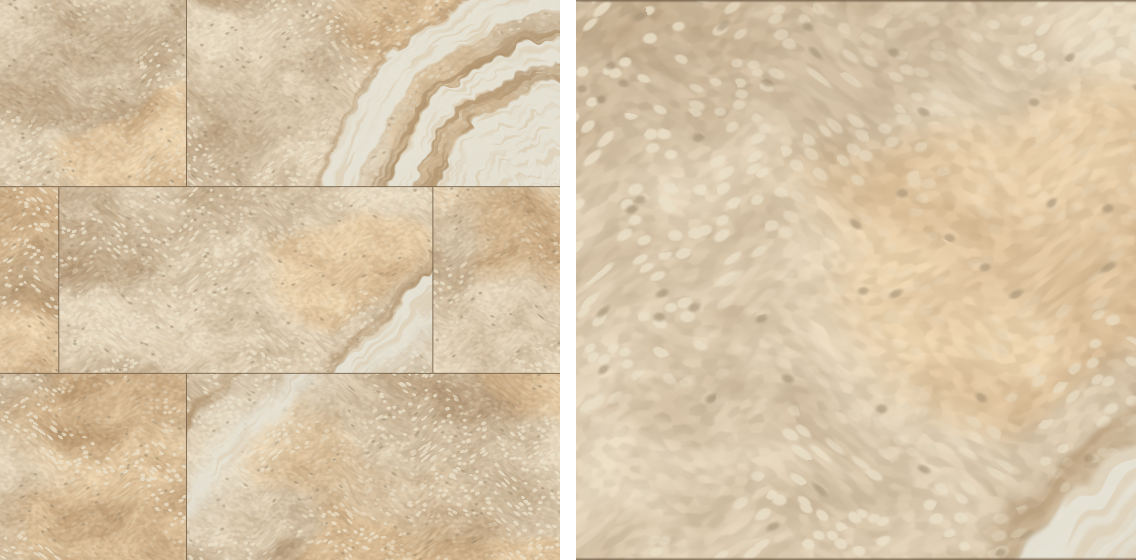
Left: the whole. Right: its middle third, enlarged.
Write a three.js fragment shader that draws this texture.

```glsl
// Travertine tiles in a three-row running bond, with pale banded veins crossing three tiles.
varying vec2 vUv;

// Layout
const float ROWS = 3.0;
const float TILE_WIDTH = 0.668;
const float OUTER_SHIFT = 0.333;
const float MIDDLE_SHIFT = 0.105;
const float JOINT_HALF = 0.0009;
const float JOINT_SOFT = 0.0011;

// Stone
const vec2 MOTTLE_SCALE = vec2(5.0, 8.0);
const float MOTTLE_CONTRAST = 2.1;
const float GRAIN = 0.075;
const vec2 SPECK_SCALE = vec2(82.0, 108.0);
const vec2 PIT_SCALE = vec2(58.0, 76.0);

// Veins
const vec2 ARC_CENTRE = vec2(1.042, 0.570);
const float ARC_RADIUS = 0.475;
const vec2 VEIN_NORMAL = vec2(0.740, -0.673);
const vec2 MIDDLE_VEIN = vec2(0.773, 0.525);
const vec2 LOWER_VEIN = vec2(0.329, 0.238);
const float VEIN_SOFT = 0.003;

// Colours
const vec3 STONE_DARK = vec3(0.76, 0.67, 0.55);
const vec3 STONE_LIGHT = vec3(0.88, 0.82, 0.72);
const vec3 WARM_TINT = vec3(1.02, 0.975, 0.91);
const vec3 SPECK = vec3(0.92, 0.88, 0.79);
const vec3 PIT = vec3(0.62, 0.55, 0.44);
const vec3 VEIN_WHITE = vec3(0.90, 0.89, 0.84);
const vec3 VEIN_CREAM = vec3(0.87, 0.81, 0.71);
const vec3 VEIN_BROWN = vec3(0.68, 0.56, 0.41);
const vec3 JOINT = vec3(0.45, 0.37, 0.28);

vec3 hash3(vec2 p) {
  vec3 q = vec3(dot(p, vec2(127.1, 311.7)), dot(p, vec2(269.5, 183.3)), dot(p, vec2(419.2, 371.9)));
  return fract(sin(q) * 43758.55);
}

// Cellular noise: x = nearest distance, y = smoothly blended value, z = nearest value
vec3 cells(vec2 p) {
  vec2 base = floor(p);
  vec3 result = vec3(9.0, 0.0, 0.0);
  float total = 0.0;
  for (int j = -1; j <= 1; j++) {
    for (int i = -1; i <= 1; i++) {
      vec2 cell = base + vec2(float(i), float(j));
      vec3 h = hash3(cell);
      float d = length(cell + h.xy - p);
      float weight = exp(-7.0 * d * d);
      result.y += weight * h.z;
      total += weight;
      if (d < result.x) result.xz = vec2(d, h.z);
    }
  }
  result.y /= total;
  return result;
}

// Layered cellular values, centred on zero
float mottle(vec2 p) {
  float sum = 0.0;
  float amp = 0.5;
  for (int i = 0; i < 5; i++) {
    sum += amp * (cells(p).y - 0.5);
    p = p * 2.03 + 7.3;
    amp *= 0.64;
  }
  return sum;
}

float band(float a, float b, float soft, float d) {
  return smoothstep(a - soft, a + soft, d) * (1.0 - smoothstep(b - soft, b + soft, d));
}

vec3 stone(vec2 p, vec2 seed, float tone) {
  vec2 q = p + seed;
  q += 0.012 * sin(q.yx * vec2(31.0, 23.0)) + 0.005 * sin(q.yx * vec2(83.0, 67.0));
  float cloud = mottle(q * MOTTLE_SCALE);
  float t = clamp(0.54 + tone + MOTTLE_CONTRAST * cloud, -0.5, 1.15);
  vec3 col = mix(STONE_DARK, STONE_LIGHT, t);
  float warmth = cells(q * vec2(4.0, 6.0) + 31.0).y;
  col *= mix(vec3(1.0), WARM_TINT, smoothstep(0.45, 0.8, warmth));
  col += GRAIN * (cells(q * vec2(150.0, 210.0)).y - 0.5);

  // Clustered pale specks and rare dark pits
  vec3 speck = cells(q * SPECK_SCALE);
  float cluster = smoothstep(0.3, 0.7, cells(q * vec2(7.0, 11.0) + 13.0).y);
  float size = 0.16 + 0.22 * speck.z;
  float speckMask = (1.0 - smoothstep(size - 0.1, size + 0.1, speck.x)) * step(0.58, speck.z);
  col = mix(col, SPECK, speckMask * (0.2 + 0.6 * cluster));
  vec3 pit = cells(q * PIT_SCALE + 5.0);
  float pitMask = (1.0 - smoothstep(0.08, 0.3, pit.x)) * step(0.9, pit.z);
  return mix(col, PIT, 0.55 * pitMask);
}

vec3 addVein(vec3 col, vec2 p, float row) {
  // Distance along the vein and depth across it
  vec2 v = p - (row > 0.5 ? MIDDLE_VEIN : LOWER_VEIN);
  float along = dot(v, vec2(-VEIN_NORMAL.y, VEIN_NORMAL.x));
  float depth = dot(v, VEIN_NORMAL);
  if (row > 1.5) {
    v = p - ARC_CENTRE;
    along = atan(v.y, v.x) * ARC_RADIUS;
    depth = ARC_RADIUS - length(v);
  }
  depth += 0.005 * sin(along * 23.0 + 0.6) + 0.0025 * sin(along * 61.0 + depth * 30.0);
  depth += 0.0012 * sin(along * 170.0 + depth * 90.0);
  depth += 0.014 * (cells(vec2(along * 34.0, depth * 28.0)).y - 0.5);
  float streak = cells(vec2(along * 13.0, depth * 165.0)).y;

  // Band profile of each tile
  float s = VEIN_SOFT;
  float white = band(0.075, 0.108, 0.022, depth) * 0.8 + band(0.0, 0.16, 0.03, depth) * 0.2;
  float brown = band(-0.008, 0.010, 0.004, depth) * 0.75;
  if (row > 1.5) {
    float first = band(0.062, 0.113, s, depth);
    float second = band(0.155, 0.190, s, depth);
    white = smoothstep(-s, s, depth) * (1.0 - 0.75 * first) * (1.0 - 0.7 * second);
    brown = 0.45 * band(-0.012, 0.0, 0.004, depth) + second * 0.75;
    brown += first * mix(0.2, 0.9, smoothstep(0.07, 0.113, depth));
  } else if (row > 0.5) {
    white = smoothstep(-s, s, depth) * (1.0 - 0.65 * smoothstep(0.03, 0.1, depth));
    brown = 0.75 * band(-0.017, 0.0, s, depth);
  }
  vec3 pale = mix(VEIN_WHITE, VEIN_CREAM, 0.75 * smoothstep(0.5, 0.9, streak));
  col = mix(col, pale, 0.94 * min(white, 1.0));
  return mix(col, VEIN_BROWN, brown * mix(1.0, 0.35, smoothstep(0.2, 0.8, streak)));
}

void main() {
  float row = min(floor(vUv.y * ROWS), ROWS - 1.0);
  float shift = abs(row - 1.0) < 0.5 ? MIDDLE_SHIFT : OUTER_SHIFT;
  float column = floor((vUv.x - shift) / TILE_WIDTH);
  vec3 random = hash3(vec2(column + 3.0, row + 5.0));
  vec3 col = stone(vUv, random.xy * 9.0, 0.2 * (random.z - 0.5));
  if (abs(column) < 0.5) col = addVein(col, vUv, row);

  // Thin joints between tiles
  float across = min(abs(vUv.x - shift), abs(vUv.x - shift - TILE_WIDTH));
  float down = abs(abs(vUv.y - 0.5) - 0.5 / ROWS);
  float joint = 1.0 - smoothstep(JOINT_HALF - JOINT_SOFT, JOINT_HALF + JOINT_SOFT, min(across, down));
  gl_FragColor = vec4(mix(col, JOINT, 0.85 * joint), 1.0);
}
```
